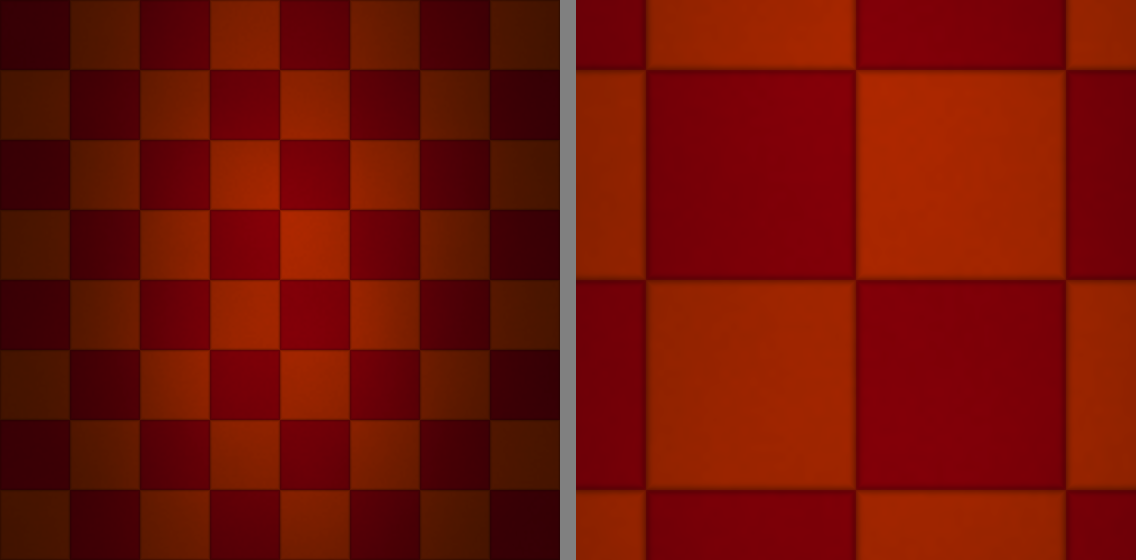
Left, the full canvas; right, a detail of the centre.
A Shadertoy shader for this pattern:

```glsl
// Eight by eight checkerboard of deep red and burnt orange under a soft oval light.

const float TILES = 8.0;
const float EDGE_SOFTNESS = 0.014;  // in tile widths
const float SEAM_WIDTH = 0.022;     // in tile widths
const vec3 RED = vec3(0.515, 0.0, 0.030);
const vec3 ORANGE = vec3(0.655, 0.150, 0.0);

float hash(vec2 p) {
    vec3 q = fract(vec3(p.xyx) * 0.1031);
    q += dot(q, q.yzx + 33.33);
    return fract((q.x + q.y) * q.z);
}

float valueNoise(vec2 p) {
    vec2 cell = floor(p);
    vec2 f = fract(p);
    f = f * f * (3.0 - 2.0 * f);
    float low = mix(hash(cell), hash(cell + vec2(1.0, 0.0)), f.x);
    float high = mix(hash(cell + vec2(0.0, 1.0)), hash(cell + vec2(1.0)), f.x);
    return mix(low, high, f.y);
}

float cloud(vec2 p) {
    float sum = 0.0;
    float weight = 0.5;
    for (int i = 0; i < 3; i++) {
        sum += weight * valueNoise(p);
        p = p * 2.03 + 7.1;
        weight *= 0.5;
    }
    return sum / 0.875;
}

// Distance to the nearest grid line on each axis, in tile widths
vec2 gridDistance(vec2 grid) {
    return 0.5 - abs(fract(grid) - 0.5);
}

// 1 on even tiles and 0 on odd ones, blended across the edges
float checker(vec2 grid, float softness) {
    vec2 parity = 1.0 - 2.0 * mod(floor(grid), 2.0);
    vec2 wave = parity * smoothstep(vec2(-softness), vec2(softness), gridDistance(grid));
    return clamp(0.5 + 0.5 * wave.x * wave.y, 0.0, 1.0);
}

// Thin soft shadow along the tile borders
float seam(vec2 grid, float width) {
    vec2 d = gridDistance(grid) / width;
    return exp(-min(d.x * d.x, d.y * d.y));
}

// Bright upright oval falling off to a dim surround
float ovalLight(vec2 uv, vec2 center, vec2 radius, float ambient) {
    vec2 d = (uv - center) / radius;
    return ambient + (1.0 - ambient) * exp(-dot(d, d));
}

void mainImage(out vec4 fragColor, in vec2 fragCoord) {
    vec2 uv = fragCoord / iResolution.xy;
    vec2 grid = uv * TILES;
    float pixel = TILES / min(iResolution.x, iResolution.y);

    // Checkered base
    float orangeMask = checker(grid, max(EDGE_SOFTNESS, 0.7 * pixel));
    vec3 color = mix(RED, ORANGE, orangeMask);

    // Light with small differences between tiles and cloudy unevenness
    float light = ovalLight(uv, vec2(0.505, 0.53), vec2(0.29, 0.60), 0.385);
    light *= 1.0 + 0.07 * (hash(floor(grid) + 3.0) - 0.5);
    light *= 1.0 + 0.10 * (cloud(uv * 6.0) - 0.5);
    color *= vec3(light, pow(light, 0.75), pow(light, 0.6));

    // Seams and faint grain
    color *= 1.0 - 0.22 * seam(grid, max(SEAM_WIDTH, 0.6 * pixel));
    color *= 1.0 + 0.025 * (valueNoise(uv * 180.0) - 0.5);

    fragColor = vec4(color, 1.0);
}
```
